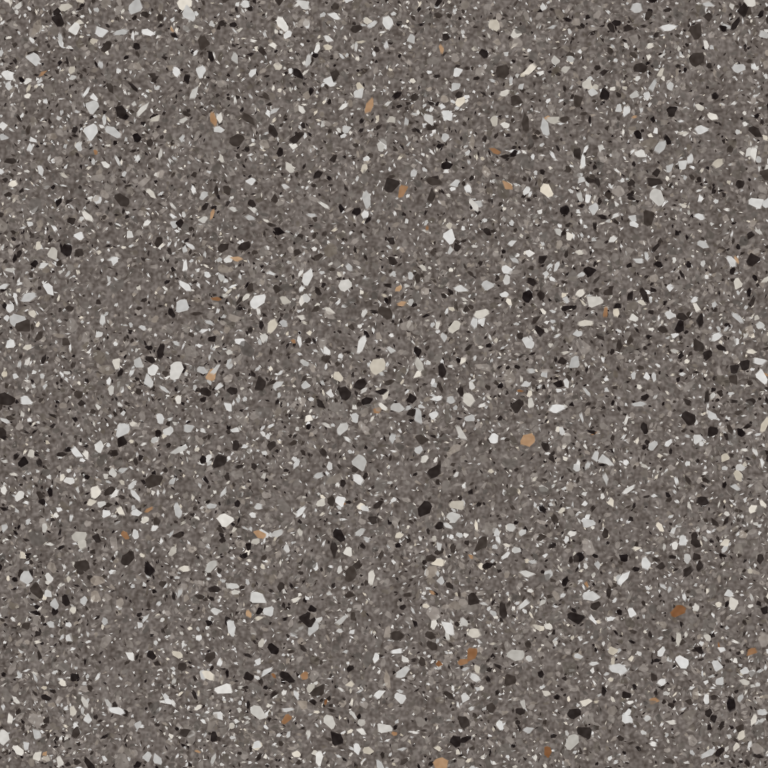
This texture is drawn by a Shadertoy shader. Its source:

```glsl
// Grey terrazzo: a mottled cement ground strewn with angular stone chips.
// Each layer scatters one chip per jittered grid cell, from fine grit up to
// large stones; a chip is a rotated, stretched polygon with rounded corners.

const float TAU = 6.2831853;

// Integer hash giving three values in 0..1 for a cell and a seed
vec3 hash3(vec2 cell, int seed) {
    uvec3 v = uvec3(ivec3(ivec2(cell), seed)) * 1664525u + 1013904223u;
    v.x += v.y * v.z; v.y += v.z * v.x; v.z += v.x * v.y;
    v ^= v >> 16u;
    v.x += v.y * v.z; v.y += v.z * v.x; v.z += v.x * v.y;
    return vec3(v >> 8u) / 16777216.0;
}

float cornerSlope(vec2 cell, vec2 toPoint, int seed) {
    float angle = TAU * hash3(cell, seed).x;
    return dot(vec2(cos(angle), sin(angle)), toPoint);
}

float gradientNoise(vec2 p, int seed) {
    vec2 i = floor(p), f = fract(p), e = vec2(1.0, 0.0);
    vec2 u = f * f * f * (f * (f * 6.0 - 15.0) + 10.0);
    float low = mix(cornerSlope(i, f, seed), cornerSlope(i + e, f - e, seed), u.x);
    float high = mix(cornerSlope(i + e.yx, f - e.yx, seed),
                     cornerSlope(i + 1.0, f - 1.0, seed), u.x);
    return mix(low, high, u.y);
}

// Approximate signed distance to an irregular five-sided chip
float chipDistance(vec2 p, vec2 radius, float shape) {
    vec2 q = p / radius;
    float d = length(q) - 1.0;
    for (int i = 0; i < 5; i++) {
        float turn = fract(shape * 37.0 + float(i) * 0.618);
        float reach = fract(shape * 71.0 + float(i) * 0.377);
        float angle = TAU * (float(i) + 0.7 * turn) / 5.0;
        d = max(d, dot(q, vec2(cos(angle), sin(angle))) - mix(0.6, 1.0, reach));
    }
    return d * min(radius.x, radius.y);
}

// Stone colour; share holds the fractions of white, dark and rust chips
vec3 stoneColor(float kind, vec3 share, float tone, float warmth) {
    vec3 tint = mix(vec3(0.005, 0.0, -0.01), vec3(0.04, 0.0, -0.07), pow(warmth, 4.0));
    if (kind < share.x) return vec3(mix(0.70, 0.88, tone)) + tint;
    kind -= share.x;
    if (kind < share.y) return mix(vec3(0.11, 0.09, 0.09), vec3(0.26, 0.23, 0.21), tone);
    kind -= share.y;
    if (kind < share.z) return mix(vec3(0.50, 0.34, 0.22), vec3(0.74, 0.61, 0.48), tone);
    return vec3(mix(0.30, 0.66, tone)) * vec3(1.03, 0.98, 0.94) + 0.4 * tint;
}

// Lay one layer of chips over the colour
vec3 scatter(vec3 color, vec2 uv, float cells, float density, vec3 share, int seed) {
    vec2 p = uv * cells;
    float soft = max(0.0012, 0.7 / iResolution.y) * cells;
    for (int y = -1; y <= 1; y++)
    for (int x = -1; x <= 1; x++) {
        vec2 cell = floor(p) + vec2(x, y);
        vec3 place = hash3(cell, seed);
        // Chips gather in loose clusters
        float crowding = 1.0 + 0.7 * gradientNoise((cell + 0.5) / cells * 9.0, 7);
        if (place.z > density * crowding) continue;
        vec3 form = hash3(cell, seed + 1);
        vec3 look = hash3(cell, seed + 2);

        vec2 offset = p - cell - 0.5 - 0.9 * (place.xy - 0.5);
        float angle = TAU * form.x;
        float c = cos(angle), s = sin(angle);
        float size = mix(0.22, 0.48, pow(form.y, 1.5));
        vec2 radius = size * vec2(1.0, mix(0.40, 0.90, form.z));
        float d = chipDistance(mat2(c, -s, s, c) * offset, radius, look.z);

        // Grey stones sink into the cement a little
        float opacity = look.x < share.x + share.y + share.z ? 0.97 : 0.65;
        vec3 stone = stoneColor(look.x, share, look.y, fract(look.z * 53.0));
        color = mix(color, stone, opacity * (1.0 - smoothstep(-soft, soft, d)));
    }
    return color;
}

void mainImage(out vec4 fragColor, in vec2 fragCoord) {
    vec2 uv = fragCoord / iResolution.y;

    // Cement ground with fine mottling
    float mottle = 0.05 * gradientNoise(uv * 24.0, 1)
                 + 0.10 * gradientNoise(uv * 100.0, 2)
                 + 0.11 * gradientNoise(uv * 210.0, 3);
    vec3 color = vec3(0.418, 0.386, 0.366) + mottle;

    // Chips from grit to large stones
    color = scatter(color, uv, 75.0, 0.75, vec3(0.00, 0.03, 0.00), 10);
    color = scatter(color, uv, 190.0, 0.50, vec3(0.26, 0.10, 0.00), 20);
    color = scatter(color, uv, 108.0, 0.52, vec3(0.25, 0.20, 0.00), 30);
    color = scatter(color, uv, 60.0, 0.58, vec3(0.32, 0.25, 0.01), 40);
    color = scatter(color, uv, 37.0, 0.58, vec3(0.42, 0.23, 0.035), 50);

    // Faint grain across cement and stone alike
    color += 0.05 * gradientNoise(uv * 150.0, 4);
    fragColor = vec4(clamp(color, 0.0, 1.0), 1.0);
}
```
